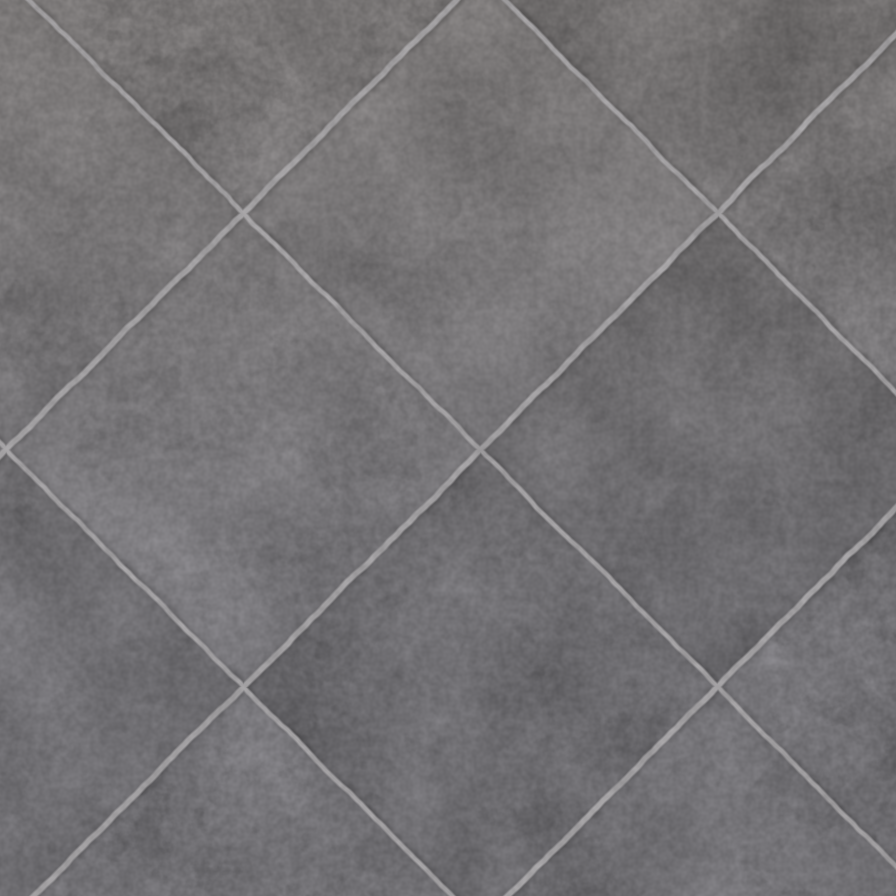
This texture is drawn by a WebGL 1 fragment shader. Its source:

```glsl
precision highp float;
// Diagonal grey stone floor tiles with pale, slightly uneven grout lines.
uniform vec2 u_resolution;

const vec2 CROSSING = vec2(0.536, 0.498);       // a corner shared by four tiles
const float HALF_DIAGONAL = 0.2645;             // tile centre to corner
const vec2 GROUT_HALF_WIDTH = vec2(0.0026, 0.0032); // falling, rising lines
const float GROUT_WOBBLE = 0.0024;
const float SHADOW_WIDTH = 0.0045;
const float SHADOW_DEPTH = 0.16;
const float BASE_TONE = 0.452;
const float SLOPE_TONE = 0.017;                 // lighter towards the upper left
const float ALTERNATE_TONE = 0.026;
const float RANDOM_TONE = 0.012;
const float CLOUD_DEPTH = 0.11;
const float PIT_DEPTH = 0.055;
const float GRAIN_DEPTH = 0.050;
const vec3 COOL_TINT = vec3(0.995, 0.985, 1.020);
const vec3 WARM_TINT = vec3(1.015, 0.990, 0.985);
const vec3 GROUT_COLOR = vec3(0.640, 0.632, 0.640);
const float PI = 3.14159;

float hash(vec2 p) {
  vec3 h = fract(vec3(p.xyx) * 0.1031);
  h += dot(h, h.yzx + 33.33);
  return fract((h.x + h.y) * h.z);
}

vec2 gradient(vec2 cell) {
  float angle = 2.0 * PI * hash(cell);
  return vec2(cos(angle), sin(angle));
}

float gradientNoise(vec2 p) {
  vec2 i = floor(p);
  vec2 f = p - i;
  vec2 u = f * f * f * (f * (f * 6.0 - 15.0) + 10.0);
  vec2 e = vec2(1.0, 0.0);
  float bottom = mix(dot(gradient(i), f), dot(gradient(i + e), f - e), u.x);
  float top = mix(dot(gradient(i + e.yx), f - e.yx), dot(gradient(i + 1.0), f - 1.0), u.x);
  return mix(bottom, top, u.y);
}

float fbm(vec2 p) {
  float sum = 0.0;
  float weight = 0.55;
  for (int i = 0; i < 5; i++) {
    sum += weight * gradientNoise(p);
    p = mat2(1.6, 1.2, -1.2, 1.6) * p + 13.7;
    weight *= 0.55;
  }
  return sum;
}

// Overall lightness of one tile
float tileTone(vec2 id) {
  float alternate = cos(0.5 * PI * (id.x + 0.5)) * cos(PI * id.y);
  return BASE_TONE + SLOPE_TONE * (id.y + 0.5) + ALTERNATE_TONE * alternate
       + RANDOM_TONE * (hash(id + 41.0) - 0.5);
}

// Clouds, worn pits and fine grain, different on every tile
float stoneWear(vec2 p, vec2 id) {
  vec2 q = p + 19.0 * vec2(hash(id + 7.0), hash(id + 23.0));
  float roughness = mix(0.45, 1.0, hash(id + 61.0));
  float cloud = fbm(q * 7.0);
  float blotch = fbm(q * 24.0 + 5.0);
  float pits = smoothstep(0.05, 0.35, blotch + 0.7 * fbm(q * 5.0 + 31.0));
  float scuffs = smoothstep(0.15, 0.45, fbm(q * 16.0 + 57.0));
  float grain = gradientNoise(q * 95.0) + 0.7 * gradientNoise(q * 190.0);
  return CLOUD_DEPTH * cloud
       + roughness * (0.06 * blotch - PIT_DEPTH * pits + 0.04 * scuffs)
       + GRAIN_DEPTH * mix(0.6, 1.0, roughness) * grain;
}

void main() {
  vec2 uv = gl_FragCoord.xy / u_resolution;
  float pixel = 1.0 / min(u_resolution.x, u_resolution.y);

  // Rotated grid: one unit per tile side
  vec2 p = uv - CROSSING;
  vec2 grid = vec2(p.x + p.y, p.y - p.x) / (2.0 * HALF_DIAGONAL);
  vec2 id = floor(grid);
  vec2 line = floor(grid + 0.5);

  // Signed distance to the nearest line of each direction
  vec2 side = (grid - line) * HALF_DIAGONAL * sqrt(2.0);
  vec2 along = grid.yx * 7.0;
  vec2 wobble = vec2(gradientNoise(vec2(along.x, line.x * 7.3 + 0.4)),
                     gradientNoise(vec2(along.y, line.y * 7.3 + 50.4)));
  wobble += 0.4 * vec2(gradientNoise(vec2(along.x * 4.0, line.x * 5.3 + 9.4)),
                       gradientNoise(vec2(along.y * 4.0, line.y * 5.3 + 80.4)));
  side += GROUT_WOBBLE * wobble;

  // Stone
  float tone = tileTone(id) + stoneWear(uv, id);
  vec3 color = tone * mix(COOL_TINT, WARM_TINT, smoothstep(0.2, 1.1, uv.y));

  // Dark worn rims, deeper on the right-hand side of each line
  vec2 rim = max(abs(side) - GROUT_HALF_WIDTH, 0.0) / SHADOW_WIDTH;
  vec2 lean = 0.65 + 0.35 * clamp(vec2(side.x, -side.y) / GROUT_HALF_WIDTH, -1.0, 1.0);
  vec2 shade = exp(-rim * rim) * lean;
  float patchy = 0.8 + 0.8 * gradientNoise(uv * 32.0);
  color *= 1.0 - SHADOW_DEPTH * patchy * max(shade.x, shade.y);

  // Grout
  float soft = 0.0011 + 0.5 * pixel;
  vec2 cover = 1.0 - smoothstep(GROUT_HALF_WIDTH - soft, GROUT_HALF_WIDTH + soft, abs(side));
  float stain = 1.0 + 0.10 * gradientNoise(uv * 45.0) + 0.06 * gradientNoise(uv * 170.0);
  color = mix(color, GROUT_COLOR * stain, 0.95 * max(cover.x, cover.y));

  gl_FragColor = vec4(color, 1.0);
}
```
